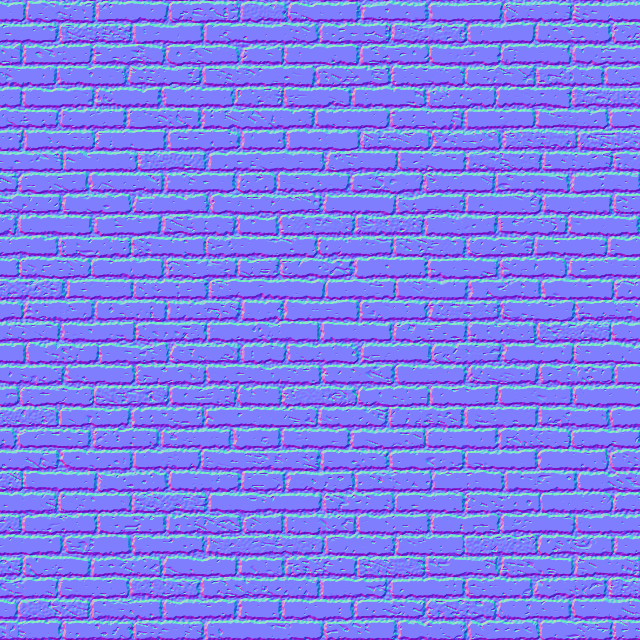
Write a WebGL 1 fragment shader that draws this texture map.

```glsl
precision highp float;

uniform vec2 u_resolution;

const float ROWS = 30.0;
const float ROW_OFFSET = 0.06;
const float BRICK_PITCH = 0.1129;

float hash(vec2 p) {
  vec3 q = fract(vec3(p.xyx) * 0.1031);
  q += dot(q, q.yzx + 33.33);
  return fract((q.x + q.y) * q.z);
}

vec2 gradient(vec2 cell) {
  float angle = 6.2832 * hash(cell);
  return vec2(cos(angle), sin(angle));
}

float gradientNoise(vec2 p) {
  vec2 i = floor(p);
  vec2 f = p - i;
  vec2 u = f * f * f * (f * (f * 6.0 - 15.0) + 10.0);
  vec2 e = vec2(1.0, 0.0);
  float a = dot(gradient(i), f);
  float b = dot(gradient(i + e.xy), f - e.xy);
  float c = dot(gradient(i + e.yx), f - e.yx);
  float d = dot(gradient(i + e.xx), f - e.xx);
  return mix(mix(a, b, u.x), mix(c, d, u.x), u.y);
}

// Joint position; span holds the ends of the odd-sized brick, index 0
float jointX(float index, float row, vec2 span) {
  float x = index < 0.5 ? span.x + index * BRICK_PITCH
                        : span.y + (index - 1.0) * BRICK_PITCH;
  return x + (hash(vec2(index + 40.0, row + 7.0)) - 0.5) * 0.009;
}

float roundedBox(vec2 p, vec2 halfSize, float radius) {
  vec2 q = abs(p) - halfSize + radius;
  return length(max(q, 0.0)) + min(max(q.x, q.y), 0.0) - radius;
}

// x: distance inside the brick outline, y: random seed of the brick
vec2 brickField(vec2 p) {
  float y = p.y * ROWS + ROW_OFFSET;
  float row = floor(y);
  vec2 span = mod(row, 2.0) > 0.5 ? vec2(0.3724, 0.4427) : vec2(0.3203, 0.5013);
  span += (hash(vec2(row, 3.0)) - 0.5) * 0.013;

  float index = 0.0;
  if (p.x < span.x) index = floor((p.x - span.x) / BRICK_PITCH);
  if (p.x > span.y) index = 1.0 + floor((p.x - span.y) / BRICK_PITCH);
  if (p.x < jointX(index, row, span)) index -= 1.0;
  else if (p.x > jointX(index + 1.0, row, span)) index += 1.0;

  float left = jointX(index, row, span);
  float right = jointX(index + 1.0, row, span);
  vec2 local = vec2(p.x - 0.5 * (left + right), (y - row - 0.5) / ROWS);
  vec2 halfSize = vec2(0.5 * (right - left) + 0.0006, 0.5 / ROWS);
  return vec2(-roundedBox(local, halfSize, 0.008),
              hash(vec2(index + 90.0, row + 50.0)));
}

float pits(vec2 p, float wear) {
  float spots = gradientNoise(p * vec2(95.0, 160.0) + 17.0);
  return smoothstep(0.0, 0.14, spots - mix(0.44, 0.29, wear));
}

// Short broken scratches gathered in patches
float scratches(vec2 p, float wear) {
  vec2 slanted = vec2(p.x + 0.6 * p.y, p.y + 0.25 * p.x);
  float ridge = abs(gradientNoise(slanted * vec2(26.0, 75.0) + 5.0));
  float patches = gradientNoise(p * vec2(16.0, 31.0) + 61.0);
  float area = smoothstep(0.10, 0.25, patches + 0.2 * (wear - 0.5));
  float breaks = smoothstep(-0.05, 0.12, gradientNoise(p * 105.0 + 43.0));
  return area * breaks * (1.0 - smoothstep(0.03, 0.13, ridge));
}

// Signed wobble of the brick outline, with some larger chips
float raggedEdge(vec2 p) {
  float chips = max(gradientNoise(p * 34.0 + 77.0) - 0.2, 0.0);
  return 0.0018 * gradientNoise(p * 30.0)
       + 0.0026 * gradientNoise(p * 75.0 + 13.0)
       + 0.0026 * gradientNoise(p * 165.0 + 31.0) - 0.008 * chips;
}

float wallHeight(vec2 p) {
  // Uneven courses and brick sizes
  vec2 bent = p + vec2(0.0, 0.0026 * gradientNoise(p * vec2(9.0, 30.0)));
  vec2 brick = brickField(bent);
  float wear = brick.y;
  float inset = 0.0010 + 0.0012 * fract(wear * 7.3);
  float face = clamp((brick.x + raggedEdge(p) - inset) / 0.0032, 0.0, 1.0);

  // Wear differs from brick to brick, mortar is coarse
  float grain = gradientNoise(p * 210.0 + 9.0);
  float roughness = mix(0.0021, 0.0010 * smoothstep(0.84, 0.95, wear), face);
  float damage = 0.0021 * pits(p, wear) + 0.0019 * scratches(p, wear);
  return (0.0054 - damage) * face + roughness * grain;
}

vec3 surfaceNormal(vec2 p, float reach) {
  vec2 e = vec2(reach, 0.0);
  float dx = wallHeight(p + e.xy) - wallHeight(p - e.xy);
  float dy = wallHeight(p + e.yx) - wallHeight(p - e.yx);
  return normalize(vec3(dx, -dy, 2.0 * reach));
}

void main() {
  vec2 p = gl_FragCoord.xy / u_resolution;
  vec3 normal = surfaceNormal(p, 0.001);
  gl_FragColor = vec4(normal * 0.5 + 0.495, 1.0);
}
```
